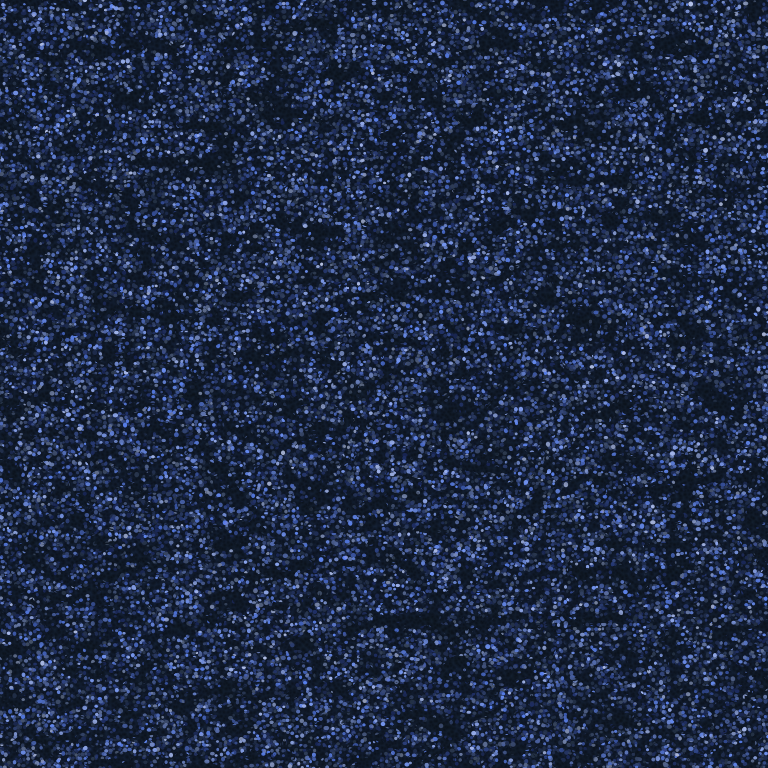
Reproduce this texture procedurally as a WebGL 1 fragment shader.

```glsl
precision highp float;

uniform vec2 u_resolution;

vec3 hash3(vec2 p) {
  vec3 q = fract(p.xyx * vec3(0.1031, 0.1030, 0.0973));
  q += dot(q, q.yzx + 33.33);
  return fract((q.xxy + q.yzz) * q.zyx);
}

// Distance to the nearest jittered cell point
float cellular(vec2 p) {
  vec2 cell = floor(p);
  float nearest = 2.0;
  for (int y = -1; y <= 1; y++) {
    for (int x = -1; x <= 1; x++) {
      vec2 id = cell + vec2(float(x), float(y));
      nearest = min(nearest, length(id + hash3(id + 71.0).xy - p));
    }
  }
  return nearest;
}

// Lays one grid of scattered flakes over the cloth, keeping the brightest
vec3 addFlakes(vec3 cloth, vec2 p, float softness, float chance, float seed) {
  vec2 cell = floor(p);
  vec3 colour = cloth;
  for (int y = -1; y <= 1; y++) {
    for (int x = -1; x <= 1; x++) {
      vec2 id = cell + vec2(float(x), float(y));
      vec3 place = hash3(id + seed);
      vec3 look = hash3(id + seed + 413.0);

      vec2 offset = p - id - 0.1 - 0.8 * place.xy;
      offset *= mix(vec2(0.85, 1.15), vec2(1.1, 0.9), look.z);
      float radius = mix(0.28, 0.46, fract(look.z * 7.3));
      float mask = 1.0 - smoothstep(radius - softness, radius + softness, length(offset));
      mask *= smoothstep(0.0, 0.06, chance - place.z);

      float glint = pow(look.x, 2.6) * clamp(0.7 + 0.8 * chance, 0.0, 1.1);
      vec3 dim = mix(vec3(0.13, 0.18, 0.25), vec3(0.09, 0.14, 0.32), look.y);
      vec3 bright = mix(vec3(0.70, 0.74, 0.86), vec3(0.32, 0.47, 0.88), sqrt(look.y));
      colour = max(colour, mix(cloth, mix(dim, bright, glint), mask));
    }
  }
  return colour;
}

void main() {
  vec2 uv = gl_FragCoord.xy / u_resolution.y;

  // Uneven flake density, stretched sideways
  float cluster = 1.0 - 0.5 * cellular(uv * vec2(17.0, 32.0))
                      - 0.5 * cellular(uv * vec2(48.0, 72.0) + 9.0);
  float chance = clamp(0.36 + 1.3 * (cluster - 0.55), 0.05, 0.8);

  // Dark cloth with a fine grain and a faint weave
  float grain = cellular(uv * 210.0);
  float weave = sin(uv.x * 560.0 + 2.0 * sin(uv.y * 43.0)) * sin(uv.y * 690.0 + uv.x * 170.0);
  vec3 colour = mix(vec3(0.055, 0.090, 0.130), vec3(0.065, 0.105, 0.190), cluster);
  colour *= 0.75 + 0.5 * grain + 0.08 * weave;

  for (int i = 0; i < 3; i++) {
    float layer = float(i);
    float scale = 142.0 + 19.0 * layer;
    float softness = max(0.12, 0.6 * scale / u_resolution.y);
    vec2 p = uv * scale + vec2(0.37, 0.61) * layer;
    colour = addFlakes(colour, p, softness, chance, 151.0 * layer);
  }

  gl_FragColor = vec4(colour, 1.0);
}
```
